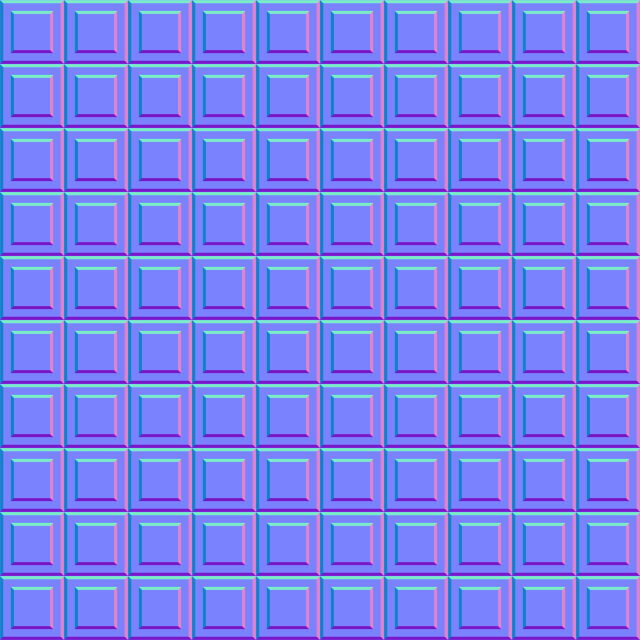
Give the GLSL for this texture map, as a three.js fragment shader.

```glsl
// Tangent-space normal map of square tiles, each with a bevelled rim and a raised inner panel.
varying vec2 vUv;

const float TILE_COUNT = 10.0;     // repeats across and down
const float RIM_INSET = 0.028;     // bevel centre lines, in tile widths from the tile edge
const float PANEL_INSET = 0.192;
const float BEVEL_HALF = 0.031;    // half width where the slope fades to flat
const float BEVEL_CORE = 0.013;    // half width of the steepest part
const float MITRE_SOFT = 0.014;    // corner blend between neighbouring sides
const float STEEPNESS = 1.55;      // slope at the bevel core
const float WEAR = 0.08;           // variation of the slope between tiles
const vec3 FLAT_TINT = vec3(-0.02, 0.01, -0.005);

float hash(vec2 p) {
  return fract(sin(dot(p, vec2(127.1, 311.7))) * 43758.5453);
}

// Slope strength of one bevel at a given depth inside the tile
float bevel(float depth, float inset) {
  return 1.0 - smoothstep(BEVEL_CORE, BEVEL_HALF, abs(depth - inset));
}

// Outward direction of the nearest tile side, blended along the diagonals
vec2 outwardDirection(vec2 p) {
  vec2 a = abs(p);
  float sideways = smoothstep(-MITRE_SOFT, MITRE_SOFT, a.x - a.y);
  return sign(p) * vec2(sideways, 1.0 - sideways);
}

void main() {
  vec2 grid = vUv * TILE_COUNT;
  vec2 tile = mod(floor(grid), TILE_COUNT);
  vec2 p = fract(grid) - 0.5;
  float depth = 0.5 - max(abs(p.x), abs(p.y));

  // Rim and panel slopes, slightly different in each tile
  float rim = bevel(depth, RIM_INSET);
  float panel = bevel(depth, PANEL_INSET);
  float rimWear = 1.0 + WEAR * (hash(tile) - 0.5);
  float panelWear = 1.0 + 2.0 * WEAR * (hash(tile + 17.0) - 0.5);
  float slope = STEEPNESS * (rim * rimWear + panel * panelWear);

  // Encode the surface normal as a colour
  vec3 normal = normalize(vec3(outwardDirection(p) * slope, 1.0));
  gl_FragColor = vec4(0.5 + 0.5 * normal + FLAT_TINT, 1.0);
}
```
